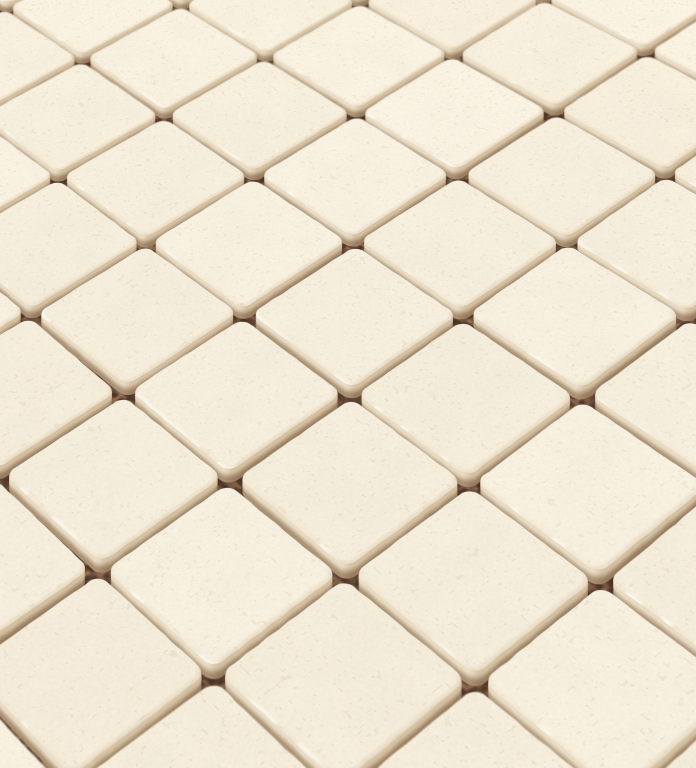
This pattern is drawn by a Shadertoy shader. Its source:

```glsl
// Square cream ceramic tiles lying on a floor seen in perspective, corner towards the viewer.
// Each pixel is projected onto a stack of planes from the tile tops down to the bed;
// the first rounded square met gives a glazed top, a shaded side, or the dark joint.

const vec2 ORIGIN = vec2(0.4557, 0.5208);   // joint crossing at grid (0,0), y downwards
const vec2 AXIS_R = vec2(0.1228, 0.0826);   // one tile towards lower right
const vec2 AXIS_L = vec2(-0.1680, 0.0875);  // one tile towards lower left
const vec2 TILT = vec2(0.051, 0.036);       // perspective along each axis
const float THICKNESS = 0.0175;
const float HALF_SIDE = 0.470;
const float CORNER = 0.075;
const int LAYERS = 14;

float hash(vec2 p) {
    vec3 q = fract(vec3(p.xyx) * 0.1031);
    q += dot(q, q.yzx + 33.33);
    return fract((q.x + q.y) * q.z);
}

float noise(vec2 p) {
    vec2 i = floor(p), f = fract(p);
    f = f * f * (3.0 - 2.0 * f);
    return mix(mix(hash(i), hash(i + vec2(1, 0)), f.x),
               mix(hash(i + vec2(0, 1)), hash(i + vec2(1, 1)), f.x), f.y);
}

// Inverse perspective: canvas point to tile grid
vec2 toGrid(vec2 p) {
    return inverse(mat2(AXIS_R + TILT.x * p, AXIS_L + TILT.y * p)) * (p - ORIGIN);
}

float roundedSquare(vec2 q, float halfSide, float radius) {
    vec2 e = abs(q) - halfSide + radius;
    return length(max(e, 0.0)) + min(max(e.x, e.y), 0.0) - radius;
}

// Position inside a tile, slightly shifted and turned as if laid by hand
vec2 tileLocal(vec2 g) {
    vec2 id = floor(g) + 40.0;
    float turn = (hash(id + 7.3) - 0.5) * 0.022;
    vec2 shift = (vec2(hash(id), hash(id + 19.1)) - 0.5) * 0.016;
    vec2 q = fract(g) - 0.5 - shift;
    return q + turn * vec2(-q.y, q.x);
}

float tileDistance(vec2 g) {
    float chip = (noise(g * 13.0 + 90.0) - 0.5) * 0.007;
    return roundedSquare(tileLocal(g), HALF_SIDE, CORNER) + chip;
}

// Glazed top: tone per tile, fine grain, softened front edges and glints
vec3 topColour(vec2 g, float d) {
    vec2 q = tileLocal(g);
    vec3 col = vec3(0.962, 0.930, 0.862);
    col += (hash(floor(g) + 61.0) - 0.5) * vec3(0.014, 0.017, 0.026);
    col += (noise(g * 5.0 + 70.0) - 0.5) * 0.012;
    col += (noise(g * 75.0 + 400.0) - 0.5) * 0.018;
    float speck = smoothstep(0.80, 0.95, noise(g * 48.0 + 200.0));
    col -= speck * vec3(0.035, 0.042, 0.050);
    float rim = smoothstep(-0.045, 0.0, d);
    float rightRim = rim * smoothstep(0.38, 0.45, q.x);
    float leftRim = rim * smoothstep(0.38, 0.45, q.y);
    col = mix(col, vec3(0.87, 0.81, 0.71), 0.55 * rightRim);
    col = mix(col, vec3(0.93, 0.88, 0.79), 0.45 * leftRim);
    float glint = smoothstep(0.62, 0.85, noise(g * vec2(9.0, 4.0) + 130.0));
    return mix(col, vec3(1.0, 0.99, 0.96), 0.75 * glint * leftRim);
}

// Side: right faces lie in shade, left faces catch light, both darken downwards
vec3 sideColour(float rightFace, float depth) {
    vec3 upper = mix(vec3(0.91, 0.86, 0.77), vec3(0.83, 0.755, 0.635), rightFace);
    vec3 lower = mix(vec3(0.67, 0.57, 0.45), vec3(0.60, 0.49, 0.37), rightFace);
    return mix(upper, lower, smoothstep(0.2, 0.85, depth));
}

vec3 jointColour(vec2 g) {
    float n = noise(g * 32.0 + 300.0);
    return mix(vec3(0.29, 0.20, 0.15), vec3(0.60, 0.45, 0.33), n * n);
}

void mainImage(out vec4 fragColor, in vec2 fragCoord) {
    vec2 p = vec2(fragCoord.x, iResolution.y - fragCoord.y) / iResolution.y;
    vec2 ground = toGrid(p);
    float farness = 1.0 - dot(TILT, ground);

    // Edge softness: one pixel plus a lens blur away from the middle
    float defocus = 0.014 * smoothstep(0.30, 0.0, p.y) + 0.006 * smoothstep(0.75, 1.0, p.y);
    float soft = 4.5 * farness / iResolution.y + defocus;

    float open = 1.0, depth = 0.0, rightFace = 0.0, topCover = 0.0, topDist = 0.0;
    vec2 topGrid = ground;
    for (int i = 0; i < LAYERS; i++) {
        float t = float(i) / float(LAYERS - 1);
        vec2 g = toGrid(p + vec2(0.0, (0.5 - t) * THICKNESS / farness));
        float d = tileDistance(g);
        float hit = open * (1.0 - smoothstep(-soft, soft, d));
        if (i == 0) {
            topCover = hit;
            topDist = d;
            topGrid = g;
        }
        vec2 q = tileLocal(g);
        rightFace += hit * smoothstep(-0.05, 0.05, q.x - q.y);
        depth += hit * t;
        open -= hit;
    }

    float sideCover = max(1.0 - open - topCover, 0.0);
    float sideDepth = depth / max(sideCover, 0.001);
    float facing = rightFace / max(1.0 - open, 0.001);
    vec3 col = topColour(topGrid, topDist) * topCover
             + sideColour(facing, sideDepth) * sideCover
             + jointColour(ground) * open;

    // Paler light towards the far end
    col += 0.012 * smoothstep(0.4, 0.0, p.y) * topCover;
    fragColor = vec4(clamp(col, 0.0, 1.0), 1.0);
}
```
